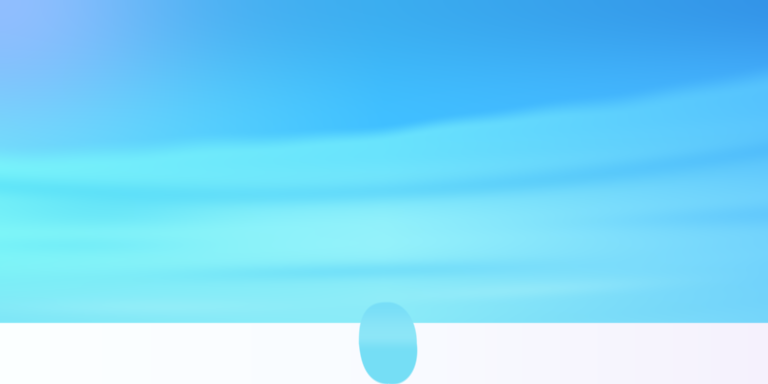
A Shadertoy shader for this background:

```glsl
// A bright sky of soft slanted cloud bands above a pale floor, with a rounded
// pebble standing on the lower edge. Colour rows are blended by height, then
// Gaussian streaks, layered sines and a polar distance shape add the detail.

// Blend three colours placed at the left, middle and right.
vec3 row(vec3 left, vec3 middle, vec3 right, float x) {
    return x < 0.5 ? mix(left, middle, x * 2.0) : mix(middle, right, x * 2.0 - 1.0);
}

// Bell-shaped falloff around zero.
float bell(float d, float width) {
    float k = d / width;
    return exp(-k * k);
}

// Parabola used for the slanted bands: height at the left, slope, bend.
float arc(float x, float start, float slope, float bend) {
    return start + x * (slope + bend * x);
}

// Streak following a line of depth, faded out sideways from its centre.
float streak(vec2 p, float line, float thickness, float centre, float reach) {
    return bell(p.y - line, thickness) * bell(p.x - centre, reach);
}

// Faint long wisps from sines of rising frequency.
float wisps(vec2 p) {
    float sum = 0.0;
    float gain = 0.5;
    float freq = 22.0;
    for (int i = 0; i < 4; i++) {
        float bend = 0.7 * sin(p.x * 5.0 + float(i) * 2.1);
        sum += gain * sin(freq * (p.y + 0.1 * p.x * p.x) + bend + float(i) * 1.7);
        gain *= 0.55;
        freq *= 1.8;
    }
    return sum;
}

// p.x runs left to right, p.y is depth below the top edge.
vec3 sky(vec2 p) {
    // Deep upper sky
    vec3 top = row(vec3(0.33, 0.71, 0.96), vec3(0.23, 0.68, 0.94), vec3(0.20, 0.58, 0.91), p.x);
    vec3 low = row(vec3(0.41, 0.88, 0.98), vec3(0.25, 0.75, 1.00), vec3(0.27, 0.69, 0.99), p.x);
    vec3 upper = mix(top, low, smoothstep(0.0, mix(0.38, 0.27, p.x), p.y));
    float violet = bell(length(p * vec2(1.0, 0.62)), 0.20);
    upper = mix(upper, vec3(0.59, 0.75, 1.0), 0.9 * violet);

    // Luminous lower sky
    float crest = arc(p.x, 0.417, -0.075, -0.134);
    vec3 rim = row(vec3(0.47, 0.95, 0.98), vec3(0.41, 0.89, 0.99), vec3(0.33, 0.76, 0.99), p.x);
    vec3 haze = row(vec3(0.49, 0.96, 0.97), vec3(0.57, 0.94, 0.98), vec3(0.45, 0.83, 0.99), p.x);
    vec3 base = row(vec3(0.50, 0.91, 0.97), vec3(0.54, 0.92, 0.97), vec3(0.45, 0.83, 0.98), p.x);
    vec3 lower = mix(rim, haze, smoothstep(crest + 0.03, 0.62, p.y));
    lower = mix(lower, base, smoothstep(0.64, 0.84, p.y));

    // Blue and pale streaks
    vec3 shade = row(vec3(0.34, 0.88, 0.97), vec3(0.34, 0.82, 0.98), vec3(0.29, 0.72, 0.98), p.x);
    float mainLine = arc(p.x, 0.485, 0.14, -0.235);
    float dark = 0.62 * bell(p.y - mainLine, 0.030);
    dark += 0.45 * streak(p, 0.555, 0.045, 0.13, 0.14);
    dark += 0.30 * streak(p, 0.640, 0.025, 0.10, 0.14);
    dark += 0.42 * streak(p, 0.725 - 0.04 * p.x, 0.025, 0.47, 0.25);
    dark += 0.40 * streak(p, 0.660 - 0.10 * p.x, 0.030, 1.00, 0.22);
    lower = mix(lower, shade, clamp(dark, 0.0, 0.8));
    float pale = 0.30 * streak(p, 0.830 - 0.11 * p.x, 0.022, 0.68, 0.17);
    pale += 0.28 * streak(p, 0.800, 0.025, 0.20, 0.18);
    lower = mix(lower, vec3(0.70, 0.96, 0.98), pale);
    lower += 0.012 * wisps(p) * vec3(1.0, 0.7, 0.2);

    float ripple = 0.004 * sin(p.x * 17.0) + 0.002 * sin(p.x * 41.0);
    float soft = mix(0.045, 0.028, bell(p.x - 0.55, 0.25));
    return mix(upper, lower, smoothstep(-soft, 0.6 * soft, p.y - crest - ripple));
}

// Approximate signed distance to a lopsided rounded pebble.
float pebble(vec2 q, vec2 radii) {
    float tilt = 0.16 * q.y / radii.y;
    vec2 n = vec2(q.x / radii.x + tilt * step(q.y, 0.0), q.y / radii.y);
    float power = q.x < 0.0 ? 2.7 : 2.05;
    float r = pow(pow(abs(n.x), power) + pow(abs(n.y), power), 1.0 / power);
    return (r - 1.0) * radii.x;
}

void mainImage(out vec4 fragColor, in vec2 fragCoord) {
    vec2 uv = fragCoord / iResolution.xy;
    float pixel = 1.0 / iResolution.y;
    vec3 color = sky(vec2(uv.x, 1.0 - uv.y));

    // Pale floor
    vec3 ground = row(vec3(0.985, 1.0, 1.0), vec3(0.975, 0.985, 1.0), vec3(0.96, 0.945, 0.99), uv.x);
    float horizon = 0.159;
    color = mix(ground, color, smoothstep(-pixel, pixel, uv.y - horizon));

    // Two-tone pebble
    vec2 q = (uv - vec2(0.505, 0.106)) * vec2(2.0, 1.0);
    float body = 1.0 - smoothstep(-pixel, pixel, pebble(q, vec2(0.0755, 0.107)));
    vec3 tint = mix(vec3(0.46, 0.87, 0.96), vec3(0.55, 0.90, 0.97), smoothstep(0.085, 0.125, uv.y));
    tint = mix(tint, vec3(0.47, 0.87, 0.97), smoothstep(0.13, 0.21, uv.y));
    color = mix(color, tint, body);

    fragColor = vec4(clamp(color, 0.0, 1.0), 1.0);
}
```
